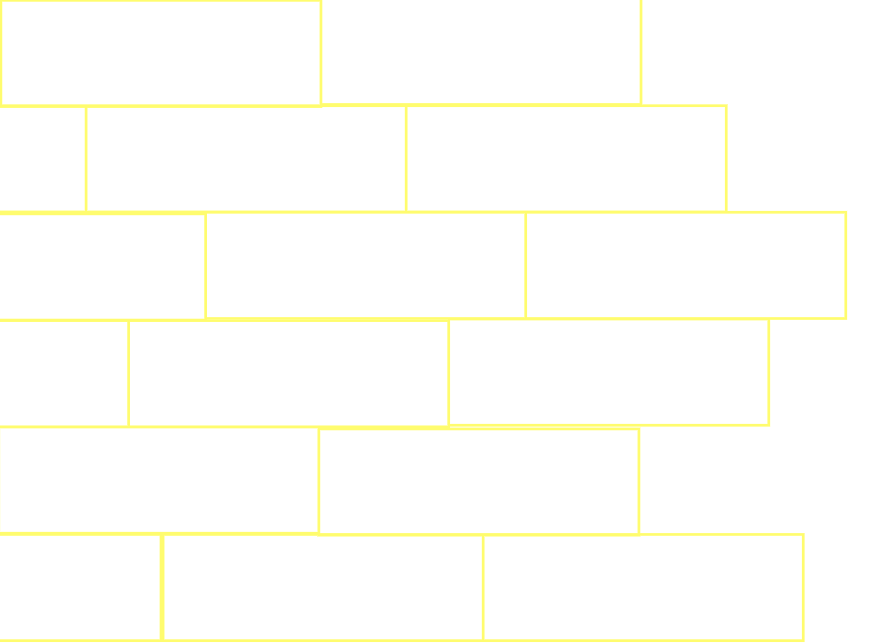
This pattern is drawn by a Shadertoy shader. Its source:

```glsl
// Six staggered courses of long white bricks with thin yellow outlines.

const vec2 CANVAS = vec2(512.0, 368.0);   // design units
const vec2 BRICK = vec2(182.9, 60.7);
const float LINE_WIDTH = 1.55;
const int ROWS = 6;
const int COLUMNS = 3;
const vec3 PAPER = vec3(1.0);
const vec3 YELLOW = vec3(1.0, 0.99, 0.43);

// Top edge of each course, measured down from the canvas top
const float COURSE_TOP[ROWS] = float[](0.2, 60.4, 121.3, 183.2, 244.0, 305.4);
// Right end of each course
const float COURSE_END[ROWS] = float[](366.3, 415.0, 483.3, 439.3, 365.1, 459.0);
// Small vertical slips of the rightmost and leftmost bricks
const float LAST_SLIP[ROWS] = float[](-1.2, 0.0, 0.0, -0.9, 1.1, 0.0);
const float FIRST_SLIP[ROWS] = float[](0.0, 0.0, 0.9, 0.0, 0.0, 0.0);

// Square-cornered distance to the outline of a box
float outlineDistance(vec2 p, vec2 center, vec2 halfSize, float halfWidth) {
    vec2 q = abs(p - center) - halfSize;
    return abs(max(q.x, q.y)) - halfWidth;
}

// Top left corner of a brick; column 0 is the rightmost
vec2 brickCorner(int row, int column) {
    vec2 corner = vec2(COURSE_END[row] - float(column + 1) * BRICK.x, COURSE_TOP[row]);
    if (column == 0) corner.y += LAST_SLIP[row];
    if (column == COLUMNS - 1) {
        corner.y += FIRST_SLIP[row];
        if (row == ROWS - 1) corner.x -= 1.2;   // opens a double joint
    }
    return corner;
}

// Distance to the nearest brick outline
float wallDistance(vec2 p, float halfWidth) {
    float nearest = 1e5;
    for (int row = 0; row < ROWS; row++) {
        for (int column = 0; column < COLUMNS; column++) {
            vec2 center = brickCorner(row, column) + 0.5 * BRICK;
            nearest = min(nearest, outlineDistance(p, center, 0.5 * BRICK, halfWidth));
        }
    }
    return nearest;
}

void mainImage(out vec4 fragColor, in vec2 fragCoord) {
    vec2 uv = fragCoord / iResolution.xy;
    vec2 p = vec2(uv.x, 1.0 - uv.y) * CANVAS;

    // Coverage over one pixel smooths the stroke edges
    float pixel = CANVAS.y / iResolution.y;
    float stroke = clamp(0.5 - wallDistance(p, 0.5 * LINE_WIDTH) / pixel, 0.0, 1.0);

    fragColor = vec4(mix(PAPER, YELLOW, stroke), 1.0);
}
```
